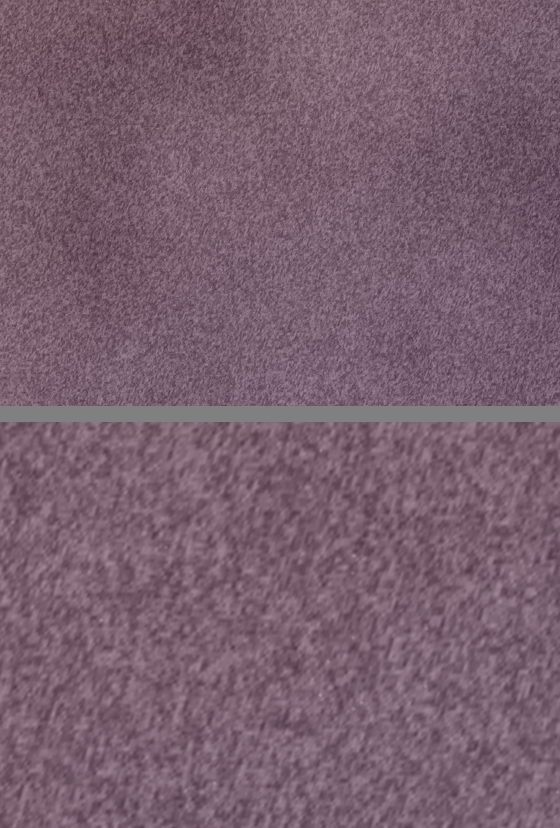
Top, the full canvas; bottom, a detail of the centre.
Reproduce this texture procedurally as a Shadertoy shader.

```glsl
#define PILE_COLOR vec3(0.462, 0.361, 0.421)
#define TUFT_SCALE vec2(230.0, 155.0)
#define FIBRE_SCALE vec2(365.0, 310.0)
#define GRAIN_CONTRAST 0.24
#define NAP_CONTRAST 0.052
#define BRUSH_CONTRAST 0.9
#define SLANT 0.30
#define SWIRL 0.010
#define FLECK_DENSITY 0.006
#define FLECK_GAIN 0.10

// Hash and value noise
float hash(vec2 p) {
    vec3 q = fract(vec3(p.xyx) * 0.1031);
    q += dot(q, q.yzx + 33.33);
    return fract((q.x + q.y) * q.z);
}

float noise(vec2 p) {
    vec2 cell = floor(p);
    vec2 f = fract(p);
    f = f * f * (3.0 - 2.0 * f);
    float low = mix(hash(cell), hash(cell + vec2(1, 0)), f.x);
    float high = mix(hash(cell + vec2(0, 1)), hash(cell + vec2(1, 1)), f.x);
    return mix(low, high, f.y) - 0.5;
}

float fbm(vec2 p) {
    float sum = 0.0;
    float gain = 1.0;
    for (int i = 0; i < 4; i++) {
        sum += gain * noise(p);
        p = mat2(1.6, 1.2, -1.2, 1.6) * p + 17.3;
        gain *= 0.5;
    }
    return sum;
}

float patchAt(vec2 p, vec2 center, vec2 radius) {
    vec2 d = (p - center) / radius;
    return exp(-dot(d, d));
}

// Broad light and dark areas where the nap was brushed
float brushedNap(vec2 st, vec2 uv) {
    float shade = 0.0;
    shade -= 0.060 * patchAt(st, vec2(0.92, 0.62), vec2(0.15, 0.20));
    shade -= 0.040 * patchAt(st, vec2(1.00, 0.38), vec2(0.10, 0.16));
    shade -= 0.030 * patchAt(st, vec2(0.14, 0.48), vec2(0.10, 0.22));
    shade -= 0.025 * patchAt(st, vec2(0.28, 0.86), vec2(0.24, 0.13));
    shade += 0.030 * patchAt(st, vec2(0.45, 0.54), vec2(0.20, 0.22));
    shade += 0.035 * patchAt(st, vec2(0.68, 0.83), vec2(0.16, 0.20));
    shade += 0.025 * patchAt(st, vec2(0.20, 0.15), vec2(0.30, 0.20));
    return BRUSH_CONTRAST * shade + NAP_CONTRAST * fbm(uv * vec2(4.0, 3.2) + 5.0);
}

// Short slanted tufts with finer fibres on top
float pileGrain(vec2 uv) {
    vec2 p = uv;
    p.x -= SLANT * uv.y;
    p += SWIRL * vec2(noise(uv * 9.0), noise(uv * 9.0 + 41.0));
    float tufts = noise(p * TUFT_SCALE);
    float fibres = noise(p * FIBRE_SCALE + 71.0);
    float lanes = noise(uv * vec2(150.0, 14.0) + 23.0);
    return 0.72 * tufts + 0.52 * fibres + 0.10 * lanes;
}

// Sparse bright fibre tips
float flecks(vec2 uv) {
    vec2 p = uv * 150.0;
    vec2 cell = floor(p);
    vec2 center = 0.35 + 0.3 * vec2(hash(cell + 3.0), hash(cell + 11.0));
    float present = step(1.0 - FLECK_DENSITY, hash(cell + 29.0));
    return present * (1.0 - smoothstep(0.08, 0.35, length(fract(p) - center)));
}

void mainImage(out vec4 fragColor, in vec2 fragCoord) {
    vec2 st = fragCoord / iResolution.xy;
    vec2 uv = fragCoord / iResolution.y;

    float shade = brushedNap(st, uv) + GRAIN_CONTRAST * pileGrain(uv);
    shade += FLECK_GAIN * flecks(uv);

    // Warm at the upper left, cooler violet at the lower right
    float coolness = st.x - st.y + 0.25 * fbm(uv * 3.0 + 60.0);
    vec3 tint = vec3(-0.010, -0.002, 0.014) * coolness;

    fragColor = vec4(clamp(PILE_COLOR + tint + shade, 0.0, 1.0), 1.0);
}
```
